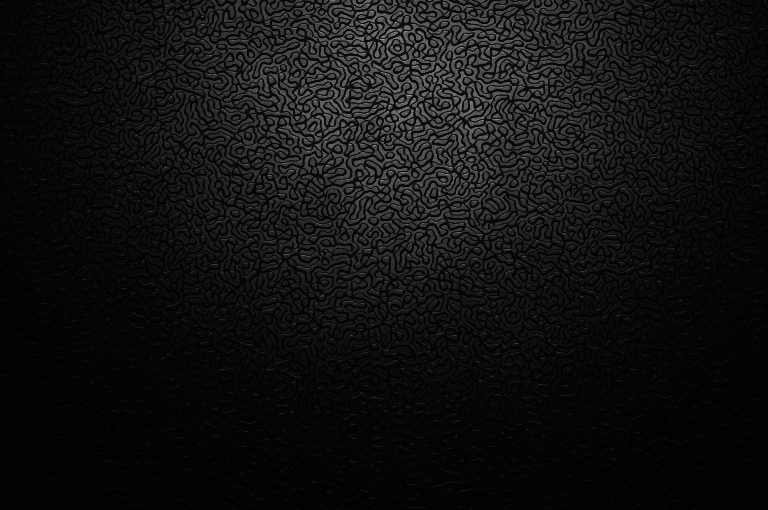
Give the GLSL for this texture, as a WebGL 2 fragment shader.

```glsl
#version 300 es
precision highp float;

uniform vec2 u_resolution;
out vec4 fragColor;

float hash(vec2 p) {
    return fract(sin(dot(p, vec2(127.1, 311.7))) * 43758.5453);
}

float valueNoise(vec2 p) {
    vec2 cell = floor(p), f = fract(p);
    f = f * f * (3.0 - 2.0 * f);
    return mix(mix(hash(cell), hash(cell + vec2(1, 0)), f.x),
               mix(hash(cell + vec2(0, 1)), hash(cell + vec2(1, 1)), f.x), f.y);
}

// Narrow-band random field: x is the height, yz its gradient
vec3 labyrinth(vec2 p) {
    vec3 field = vec3(0.0);
    for (int i = 0; i < 36; i++) {
        float n = float(i);
        float angle = 3.14159 * (n + hash(vec2(n, 3.0))) / 36.0;
        vec2 wave = 330.0 * mix(0.75, 1.2, hash(vec2(n, 11.0)))
                  * vec2(0.93 * cos(angle), 1.1 * sin(angle));
        float phase = dot(wave, p) + 6.28318 * hash(vec2(n, 23.0));
        field += vec3(cos(phase), -wave * sin(phase));
    }
    return field / sqrt(18.0);
}

void main() {
    vec2 p = gl_FragCoord.xy / u_resolution.y;
    float aspect = u_resolution.x / u_resolution.y;
    float pixel = 1.0 / u_resolution.y;

    // Winding ridges and the signed distance to their edges
    vec2 warp = vec2(valueNoise(p * 23.0), valueNoise(p * 23.0 + 40.0));
    vec3 field = labyrinth(p + 0.008 * warp);
    float slope = length(field.yz);
    float edge = (field.x - 0.08) / max(slope, 130.0);
    float facing = -field.z / max(slope, 60.0);
    float inside = smoothstep(-pixel, pixel, edge);

    // Soft lamp near the top, with a wider halo for the glints
    vec2 offset = p - vec2(0.53 * aspect, 0.86);
    float lamp = exp(-offset.x * offset.x / 0.19 - offset.y * offset.y / 0.15);
    float halo = exp(-offset.x * offset.x / 0.42 - offset.y * offset.y / 0.48);

    // Dark grooves, heavier on the side turned away from the lamp
    float reach = 0.0026 - 0.0007 * facing;
    float groove = 1.0 - smoothstep(reach - 0.0016, reach + 0.0008, abs(edge + 0.0003));
    float tone = mix(1.0, 0.86, inside) * (1.0 - 0.9 * groove);

    // Broken highlights along the edges turned to the lamp
    float rim = exp(-pow((edge - 0.0014) / 0.0012, 2.0)) * pow(max(facing, 0.0), 2.0);
    float sparkle = smoothstep(0.3, 0.85, valueNoise(p * vec2(75.0, 110.0)));
    float glint = rim * halo * mix(0.1, 0.34, sparkle);

    // Fine grain and uneven sheen
    float grain = 0.84 + 0.32 * hash(floor(p * 400.0));
    float sheen = 0.85 + 0.3 * valueNoise(p * 14.0);
    float light = 0.009 + (0.4 * lamp * tone * sheen + glint) * grain;

    fragColor = vec4(light * vec3(1.0, 0.99, 0.985), 1.0);
}
```
